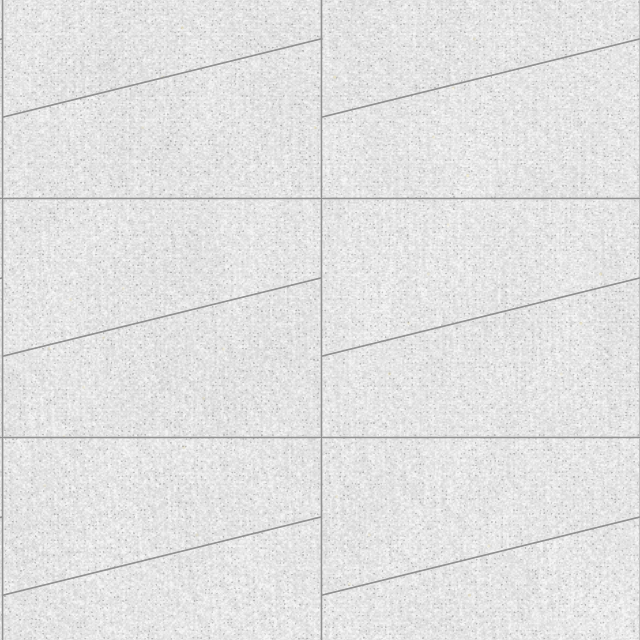
A Shadertoy shader for this texture:

```glsl
float hash(vec2 p) {
    return fract(sin(dot(p, vec2(127.1, 311.7))) * 43758.5453);
}

float valueNoise(vec2 p) {
    vec2 i = floor(p), f = fract(p);
    f = f * f * (3.0 - 2.0 * f);
    return mix(mix(hash(i), hash(i + vec2(1, 0)), f.x),
               mix(hash(i + vec2(0, 1)), hash(i + vec2(1, 1)), f.x), f.y);
}

// Soft round specks, at most one per jittered grid cell
float specks(vec2 uv, float density, float chance, float radius) {
    vec2 p = uv * density, id = floor(p);
    vec2 center = 0.3 + 0.4 * vec2(hash(id + 17.3), hash(id + 41.9));
    float present = step(1.0 - chance, hash(id + 5.1));
    float strength = 0.4 + 0.6 * hash(id + 73.7);
    return present * strength * (1.0 - smoothstep(radius * 0.4, radius, length(fract(p) - center)));
}

// Speckled pale stone with faint vertical streaks
vec3 stone(vec2 uv, float panelSeed) {
    float tone = 0.897 + 0.008 * (panelSeed - 0.5);
    tone += 0.018 * (valueNoise(uv * vec2(14.0, 9.0) + panelSeed * 50.0) - 0.5);
    tone += 0.022 * (valueNoise(uv * vec2(240.0, 22.0)) - 0.5);
    tone += 0.075 * (valueNoise(uv * 300.0 + 9.0) - 0.5);
    tone += 0.095 * (valueNoise(uv * 470.0 + 31.0) - 0.5);
    tone += 0.04 * specks(uv + 0.37, 150.0, 0.3, 0.4);
    tone -= 0.16 * specks(uv, 170.0, 0.28, 0.33);
    vec3 color = vec3(min(tone, 0.96));

    // Rare warm flecks
    return color - vec3(0.0, 0.02, 0.12) * specks(uv + 0.71, 130.0, 0.006, 0.45);
}

float lineMask(float dist, float halfWidth, float pixel) {
    return 1.0 - smoothstep(halfWidth - 0.6 * pixel, halfWidth + 0.6 * pixel, abs(dist));
}

void mainImage(out vec4 fragColor, in vec2 fragCoord) {
    vec2 uv = fragCoord / iResolution.xy;
    float pixel = 1.0 / min(iResolution.x, iResolution.y);

    // Tile grid
    vec2 size = vec2(0.4983, 0.3735);
    vec2 grid = (uv - vec2(0.004, 0.3164)) / size;
    vec2 tile = floor(grid), local = fract(grid);
    vec2 edge = min(local, 1.0 - local) * size;

    // Slanted cut rising from one third to two thirds of the tile height
    float slope = size.y / (3.0 * size.x);
    float cut = (local.y - mix(0.34, 0.668, local.x)) * size.y / sqrt(1.0 + slope * slope);

    float panelSeed = hash(tile + step(0.0, cut) * 13.0);
    vec3 color = stone(uv, panelSeed);

    // Joints
    float joint = max(lineMask(min(edge.x, edge.y), 0.0013, pixel),
                      lineMask(cut, 0.0013, pixel));
    color = mix(color, vec3(0.57), joint);
    fragColor = vec4(color, 1.0);
}
```
